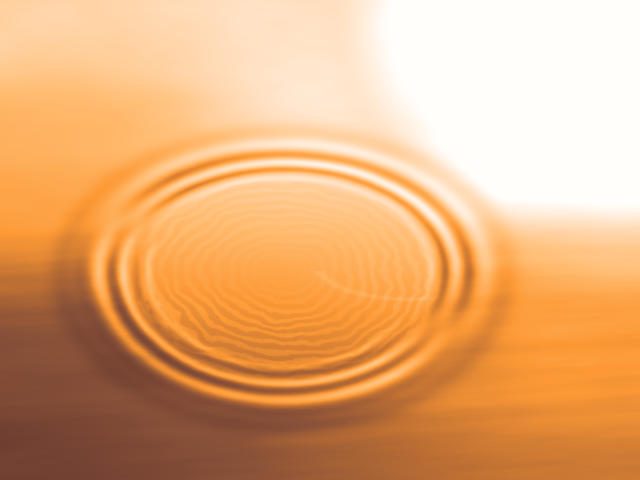
A WebGL 2 fragment shader for this background:

```glsl
#version 300 es
precision highp float;
// Draws ripples spreading over calm water in warm, low evening light.
uniform vec2 u_resolution;
out vec4 outColor;

// Tonal ramp, dark to light
const vec3 UMBER = vec3(0.42, 0.235, 0.19);
const vec3 BROWN = vec3(0.54, 0.32, 0.22);
const vec3 OCHRE = vec3(0.75, 0.44, 0.20);
const vec3 ORANGE = vec3(0.99, 0.60, 0.21);
const vec3 PEACH = vec3(1.0, 0.74, 0.45);
const vec3 CREAM = vec3(1.0, 0.86, 0.72);
const vec3 WHITE = vec3(1.0, 0.995, 0.985);

// Layout, in canvas heights
const float ASPECT = 4.0 / 3.0;
const vec2 CENTER = vec2(0.592, 0.436);
const float SQUASH_FAR = 0.63;
const float SQUASH_NEAR = 0.70;
const float POOL_RADIUS = 0.325;
const vec2 LIGHT_DIR = vec2(0.45, 0.89);
const float RIPPLE_PITCH = 0.027;
const float RIPPLE_DEPTH = 0.055;

float hash(vec2 p) {
    vec3 q = fract(p.xyx * 0.1031);
    q += dot(q, q.yzx + 33.33);
    return fract((q.x + q.y) * q.z);
}

float noise(vec2 p) {
    vec2 i = floor(p), f = fract(p);
    f = f * f * (3.0 - 2.0 * f);
    return mix(mix(hash(i), hash(i + vec2(1, 0)), f.x),
               mix(hash(i + vec2(0, 1)), hash(i + vec2(1, 1)), f.x), f.y);
}

// Layered noise centred on zero
float fbm(vec2 p) {
    float sum = 0.0, gain = 0.5;
    for (int i = 0; i < 4; i++) {
        sum += gain * (noise(p) - 0.5);
        p = p * 2.03 + 17.1;
        gain *= 0.5;
    }
    return sum;
}

float bump(float x, float center, float width) {
    float d = (x - center) / width;
    return exp(-d * d);
}

vec3 ramp(float tone) {
    float t = clamp(tone, 0.0, 1.0) * 6.0;
    vec3 c = mix(UMBER, BROWN, clamp(t, 0.0, 1.0));
    c = mix(c, OCHRE, clamp(t - 1.0, 0.0, 1.0));
    c = mix(c, ORANGE, clamp(t - 2.0, 0.0, 1.0));
    c = mix(c, PEACH, clamp(t - 3.0, 0.0, 1.0));
    c = mix(c, CREAM, clamp(t - 4.0, 0.0, 1.0));
    return mix(c, WHITE, clamp(t - 5.0, 0.0, 1.0));
}

// Sky reflection: u runs right and v runs down, both from 0 to 1
float reflection(float u, float v) {
    float cloud = fbm(vec2(u * 5.0, v * 9.0) + 3.0);
    float streak = fbm(vec2(u * 4.0, v * 38.0 + u * 3.0));
    float left = 0.78 - 0.25 * smoothstep(0.0, 0.42, v)
               - 0.40 * smoothstep(0.42, 0.72, v) - 0.13 * smoothstep(0.7, 1.0, v);
    float right = 0.86 - 0.14 * smoothstep(0.44, 0.53, v)
                - 0.20 * smoothstep(0.50, 0.68, v) - 0.17 * smoothstep(0.75, 1.05, v);
    float tone = mix(left, right, smoothstep(-0.1, 0.95, u));
    tone += 0.11 * bump(length(vec2(u - 0.5, v - 0.25)), 0.0, 0.2);
    tone += 0.12 * cloud * (1.0 - 0.5 * v) + 0.09 * streak * smoothstep(0.3, 0.6, v);
    // Bright opening in the clouds, upper right
    float edge = 0.60 + 0.9 * v * v + 0.07 * cloud;
    float glow = smoothstep(-0.08, 0.05, u - edge)
               * (1.0 - smoothstep(0.40, 0.49, v + 0.06 * cloud));
    return mix(tone, 1.03, glow);
}

// Broken concentric wavelets inside the pool
float wavelets(vec2 q, float r) {
    float warp = fbm(q * 9.0) * 0.055 + fbm(q * 32.0) * 0.018;
    float wave = sin((r + warp) * 6.2832 / RIPPLE_PITCH);
    float patches = 0.45 + 0.9 * noise(q * 8.0 + 5.0);
    float lower = mix(1.0, 0.45, smoothstep(-0.12, 0.15, q.y));
    return smoothstep(-0.5, 0.8, wave) * patches * lower * smoothstep(0.0, 0.2, r) - 0.25;
}

void main() {
    vec2 uv = gl_FragCoord.xy / u_resolution;
    float v = 1.0 - uv.y;
    vec2 q = uv * vec2(ASPECT, 1.0) - CENTER;
    q.y /= q.y > 0.0 ? SQUASH_FAR : SQUASH_NEAR;
    float r = length(q);
    float side = clamp(2.2 * dot(q / max(r, 0.001), LIGHT_DIR), -1.0, 1.0);
    float tone = reflection(uv.x, v);

    // Smooth pool with its wavelets and a curved wake to the right
    float pool = 1.0 - smoothstep(POOL_RADIUS - 0.03, POOL_RADIUS + 0.03, r);
    float inside = 0.57 - 1.05 * (v - 0.57) + 0.15 * (uv.x - 0.44);
    inside += RIPPLE_DEPTH * wavelets(q, r);
    float wake = length((q - vec2(0.26, 0.02)) * vec2(0.55, 1.0));
    inside += 0.05 * bump(wake, 0.105, 0.006) * step(q.y, 0.0);
    tone = mix(tone, inside, pool);

    // Main rings flip between shade and sheen across the light direction
    float ring = r + 0.004 * fbm(q * 14.0);
    float relief = -0.29 * bump(ring, 0.335, 0.011) - 0.28 * bump(ring, 0.385, 0.016)
                 + 0.14 * bump(ring, 0.359, 0.012) + 0.09 * bump(ring, 0.422, 0.018)
                 + 0.10 * bump(ring, 0.307, 0.010) - 0.13 * bump(ring, 0.284, 0.009)
                 * smoothstep(0.1, -0.4, side);
    tone += side * relief - 0.09 * bump(r, 0.462, 0.03);
    outColor = vec4(ramp(tone), 1.0);
}
```
